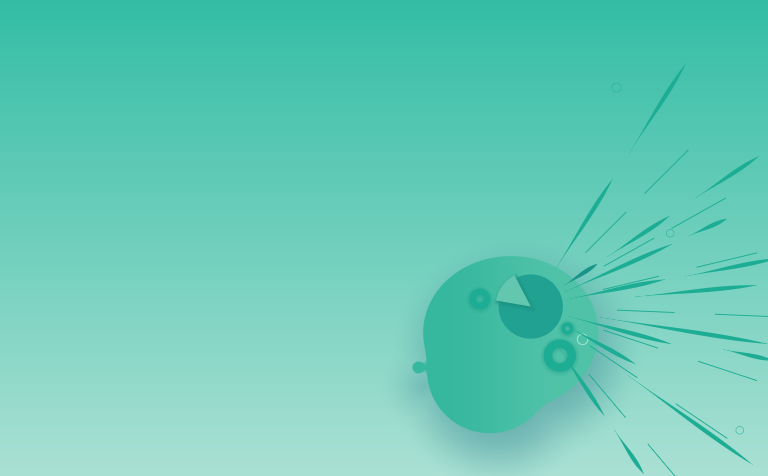
This background is drawn by a Shadertoy shader. Its source:

```glsl
// Mint gradient with a flat head silhouette, a pie disc and rings, and streaks bursting to the right.
// Lengths are in hundredths of the canvas height.

const vec2 BURST = vec2(111.7, 35.6);
const vec3 JADE = vec3(0.11, 0.68, 0.58);

// Tapered rays: angle in degrees, inner radius, outer radius
const vec3 RAYS[16] = vec3[](
    vec3(57.6, 38.3, 60.5), vec3(57.6, 9.2, 31.8), vec3(33.5, 41.2, 57.3), vec3(33.3, 19.0, 34.7),
    vec3(24.2, 36.0, 45.0), vec3(24.0, 7.5, 32.4), vec3(11.1, 32.8, 52.5), vec3(11.5, 7.7, 28.5),
    vec3(5.4, 21.8, 47.5), vec3(-9.0, 14.6, 50.2), vec3(-15.0, 8.0, 30.5), vec3(-12.6, 41.2, 52.0),
    vec3(-29.0, 8.4, 24.9), vec3(-35.6, 24.7, 57.0), vec3(-56.4, 10.5, 27.6), vec3(-56.2, 31.2, 42.3));

float hash(float n) { return fract(sin(n * 127.1) * 43758.5453); }

float cover(float d) { return clamp(0.5 - d * iResolution.y / 100.0, 0.0, 1.0); }

float smoothUnion(float a, float b, float k) {
    float h = max(k - abs(a - b), 0.0) / k;
    return min(a, b) - 0.25 * h * h * k;
}

float ellipse(vec2 p, vec2 r) {
    float k = length(p / r);
    return k * (k - 1.0) / max(length(p / (r * r)), 1e-4);
}

float ring(vec2 p, float radius, float halfWidth) {
    return abs(length(p) - radius) - halfWidth;
}

// Skull, jaw and nose
float head(vec2 p) {
    float d = ellipse(p - vec2(107.3, 30.1), vec2(18.4, 16.1));
    d = smoothUnion(d, length(p - vec2(102.9, 22.2)) - 13.2, 1.5);
    return smoothUnion(d, length(p - vec2(87.9, 22.8)) - 1.25, 1.5);
}

// Streak along a ray from the burst; taper 1 gives pointed ends, 0 an even line
float streak(vec2 p, vec3 ray, float halfWidth, float taper) {
    float a = radians(ray.x);
    vec2 q = p - BURST;
    q = vec2(dot(q, vec2(cos(a), sin(a))), dot(q, vec2(-sin(a), cos(a))));
    float t = clamp((q.x - ray.y) / (ray.z - ray.y), 0.0, 1.0);
    float w = halfWidth * mix(1.0, 6.7 * t * t * (1.0 - t), taper);
    float ends = max(ray.y - q.x, q.x - ray.z);
    return cover(max(abs(q.y) - w, ends));
}

// Circular sector around the direction dir
float sector(vec2 p, float dir, float halfAngle, float radius) {
    float c = cos(dir), s = sin(dir);
    vec2 q = vec2(c * p.x + s * p.y, abs(c * p.y - s * p.x));
    return max(length(q) - radius, dot(q, vec2(-sin(halfAngle), cos(halfAngle))));
}

// Ring with a soft shadow below it
vec3 softRing(vec3 col, vec2 p, float radius, float halfWidth) {
    float shade = 1.0 - smoothstep(-0.3, 1.0, ring(p + vec2(0.0, 0.2), radius, halfWidth));
    col = mix(col, vec3(0.12, 0.62, 0.53), 0.4 * shade);
    return mix(col, JADE, cover(ring(p, radius, halfWidth)));
}

void mainImage(out vec4 fragColor, in vec2 fragCoord) {
    vec2 p = 100.0 * fragCoord / iResolution.y;

    // Backdrop
    vec3 col = mix(vec3(0.665, 0.88, 0.83), vec3(0.20, 0.74, 0.645), p.y / 100.0);

    // Head and its drop shadow
    float shadow = 1.0 - smoothstep(-6.0, 9.0, head(p - vec2(1.5, -4.0)));
    col = mix(col, vec3(0.30, 0.60, 0.62), 0.6 * shadow);
    vec3 skin = mix(vec3(0.21, 0.72, 0.62), vec3(0.31, 0.76, 0.66), smoothstep(92.0, 118.0, p.x));
    col = mix(col, skin, cover(head(p)));

    // Pie disc with a lifted slice
    vec2 q = p - vec2(111.5, 35.6);
    col = mix(col, vec3(0.13, 0.63, 0.57), cover(length(q) - 6.75));
    float sliceShade = 1.0 - smoothstep(-0.5, 1.0, sector(q - vec2(0.2, -0.3), 2.51, 0.46, 7.3));
    col = mix(col, vec3(0.09, 0.54, 0.46), 0.7 * sliceShade);
    col = mix(col, vec3(0.39, 0.78, 0.69), cover(sector(q, 2.51, 0.46, 7.4)));

    // Rings on the head
    col = softRing(col, p - vec2(100.8, 37.2), 1.5, 0.7);
    col = softRing(col, p - vec2(117.6, 25.3), 2.5, 0.9);
    col = softRing(col, p - vec2(119.2, 31.0), 0.9, 0.4);
    col = mix(col, vec3(0.62, 0.88, 0.81), cover(ring(p - vec2(122.4, 28.7), 1.1, 0.12)));

    // Bold streaks
    float ink = 0.0;
    for (int i = 0; i < 16; i++) ink = max(ink, streak(p, RAYS[i], 0.45, 1.0));

    // Fine lines: a near and a far dash on each ray of an even fan
    for (int i = 0; i < 7; i++) {
        float n = float(i);
        float angle = 45.0 - 15.8 * n;
        float near = 14.0 + 8.0 * hash(n + 1.0);
        float far = 33.0 + 8.0 * hash(n + 9.0);
        ink = max(ink, streak(p, vec3(angle, near, near + 12.0), 0.1, 0.0));
        ink = max(ink, streak(p, vec3(angle, far, far + 13.0), 0.1, 0.0));
    }

    // Small floating outlines
    float bubbles = ring(p - vec2(129.5, 81.6), 0.95, 0.07);
    bubbles = min(bubbles, ring(p - vec2(140.8, 51.0), 0.8, 0.07));
    bubbles = min(bubbles, ring(p - vec2(155.4, 9.6), 0.8, 0.07));
    ink = max(ink, 0.7 * cover(bubbles));
    col = mix(col, JADE, ink);

    // Dark streak crossing the edge of the head
    col = mix(col, vec3(0.10, 0.58, 0.54), streak(p, vec3(33.0, 8.0, 16.5), 0.45, 1.0));

    fragColor = vec4(col, 1.0);
}
```
